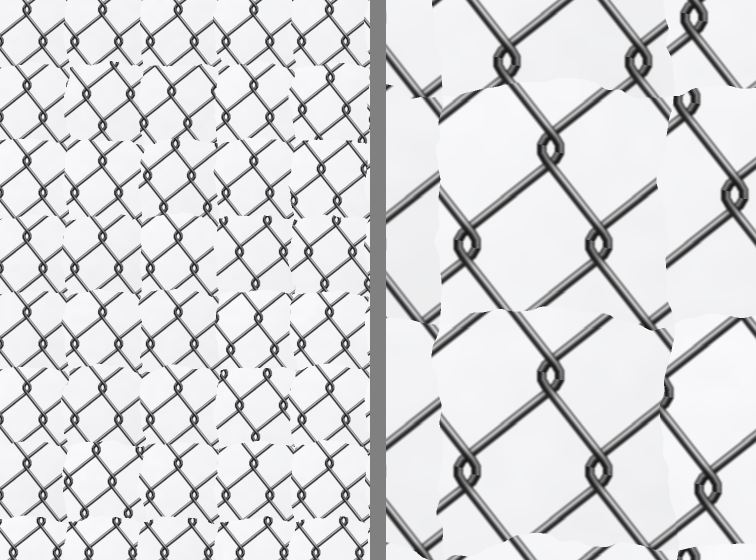
Left, the full canvas; right, a detail of the centre.
This pattern is drawn by a Shadertoy shader. Its source:

```glsl
float hash(vec2 p) {
    return fract(sin(dot(p, vec2(127.1, 311.7))) * 43758.55);
}

float noise(vec2 p) {
    vec2 i = floor(p), f = fract(p);
    f = f * f * (3.0 - 2.0 * f);
    return mix(mix(hash(i), hash(i + vec2(1, 0)), f.x),
               mix(hash(i + vec2(0, 1)), hash(i + vec2(1, 1)), f.x), f.y);
}

// Vector from the nearest point of segment ab to p
vec2 toSegment(vec2 p, vec2 a, vec2 b) {
    vec2 ab = b - a;
    return p - a - ab * clamp(dot(p - a, ab) / dot(ab, ab), 0.0, 1.0);
}

vec2 nearer(vec2 a, vec2 b) {
    return dot(a, a) < dot(b, b) ? a : b;
}

// One bent wire: in from the upper left, round the hook, out to the lower left
vec2 strand(vec2 p) {
    vec2 entry = vec2(0.022, -0.047), exit = vec2(0.022, 0.047);
    vec2 high = vec2(0.039, -0.018), low = vec2(0.039, 0.018);
    vec2 legs = nearer(toSegment(p, vec2(-0.125, -0.234), entry),
                       toSegment(p, exit, vec2(-0.216, 0.234)));
    vec2 bend = nearer(toSegment(p, entry, high), toSegment(p, low, exit));
    return nearer(nearer(legs, bend), toSegment(p, high, low));
}

// Round steel lit from above, laid over what lies below
vec3 paintWire(vec3 under, vec2 e, float shade, float pixel) {
    float radius = 0.0205;
    float reach = length(e);
    float across = reach / radius * sign(dot(e, vec2(0.12, -1.0)));
    float glint = exp(-pow((across - 0.36) / 0.5, 2.0));
    vec3 steel = shade * (vec3(0.15, 0.15, 0.155) + 0.63 * glint);
    float edge = max(0.5 * pixel, 0.009);
    return mix(steel, under, smoothstep(-edge, edge, reach - radius));
}

// Sheared lattice of hooked knots
vec3 fence(vec2 p, vec3 ground, float pixel) {
    float row = round(p.y / 0.42);
    vec2 d = p - row * vec2(0.212, 0.42);
    d.x -= 0.58 * round(d.x / 0.58);
    vec2 over = strand(d), under = -strand(-d);
    if (d.y > 0.0) {
        vec2 swap = over;
        over = under;
        under = swap;
    }
    // Tight hooks lie in their own shadow
    float shade = mix(0.6, 1.0, smoothstep(0.04, 0.12, length(d)));
    vec3 colour = paintWire(ground, under, shade * 0.95, pixel);
    return paintWire(colour, over, shade, pixel);
}

// Round-cornered patches of fence with ragged seams, each slipped by its own amount
vec3 patchwork(vec2 p, float pixel) {
    vec2 wander = vec2(noise(p * 4.0), noise(p * 4.0 + 37.0))
                + 0.4 * vec2(noise(p * 15.0 + 11.0), noise(p * 15.0 + 71.0)) - 0.7;
    vec2 bulge = abs(sin(3.1416 * (p.yx + 0.14)));
    vec2 tile = max(floor(p + 0.09 + 0.07 * bulge + 0.08 * wander), 0.0);
    vec2 local = p - tile;

    vec2 slip = 0.44 * (vec2(hash(tile + 3.0), hash(tile + 19.0)) - 0.5);
    slip *= step(hash(tile + 7.0), 0.22 * (tile.x - 0.6));
    if (tile.y > 6.5) slip = vec2(-0.18, 0.18);

    // Pale ground, brighter at the upper left of each patch
    float tone = mix(0.97, 0.935, clamp(0.5 * (local.x + local.y), 0.0, 1.0));
    tone += 0.012 * (noise(p * 9.0) - 0.5) + 0.012 * (hash(tile + 29.0) - 0.5);
    return fence(local - vec2(0.357, 0.125) - slip, tone * vec3(0.997, 0.998, 1.005), pixel);
}

void mainImage(out vec4 fragColor, in vec2 fragCoord) {
    float pixel = 7.406 / iResolution.y;
    vec3 colour = vec3(0);
    // Four samples per pixel soften the cut seams
    for (int i = 0; i < 4; i++) {
        vec2 at = fragCoord + 0.5 * vec2(i % 2, i / 2) - 0.25;
        colour += patchwork(vec2(at.x, iResolution.y - at.y) * pixel, pixel);
    }
    fragColor = vec4(colour / 4.0, 1);
}
```
